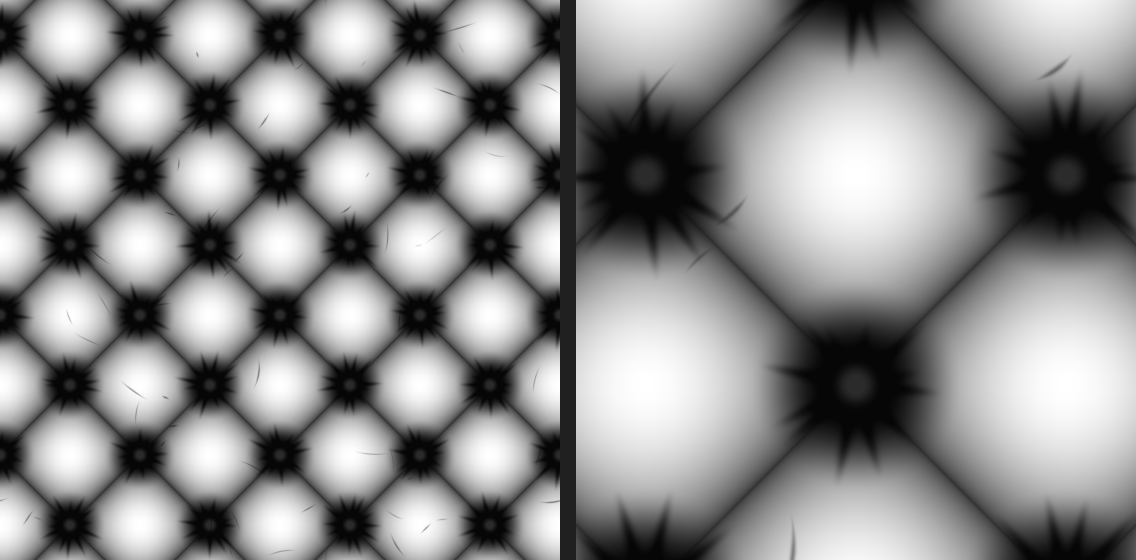
Left: the whole. Right: its middle third, enlarged.
Give the GLSL for this pattern, as a WebGL 2 fragment shader.

```glsl
#version 300 es
precision highp float;
// Tufted upholstery: soft diamond pillows, pleated buttons and fine scratches.

uniform vec2 u_resolution;
out vec4 fragColor;

const float PI = 3.14159265;
const float REPEATS = 4.0;          // repeats across and down, two buttons in each
const float BUTTON_ROW = 0.75;      // height of a button row inside a repeat
const float SEAM_SHADE = 0.19;
const float PILLOW_SHADE = 1.0;
const float PILLOW_ROUNDNESS = 0.62;
const float HOLLOW_INNER = 0.055;   // lengths below are in repeats
const float HOLLOW_OUTER = 0.26;
const int PLEATS = 12;
const float PLEAT_MIN = 0.16;
const float PLEAT_MAX = 0.28;
const float PLEAT_DEPTH = 0.85;
const float BUTTON_RADIUS = 0.062;
const float BUTTON_SHADE = 0.17;
const float DARKEST = 0.025;
const int SCRATCHES = 60;
const float SCRATCH_WIDTH = 0.0017; // in canvas units
const float SCRATCH_DEPTH = 0.42;

float hash(vec2 p) {
    vec3 q = fract(vec3(p.xyx) * vec3(0.1031, 0.1030, 0.0973));
    q += dot(q, q.yzx + 33.33);
    return fract((q.x + q.y) * q.z);
}

// Brightness of a pillow; both diagonals are whole numbers along the seams.
float pillow(vec2 diagonals) {
    vec2 bulge = abs(sin(PI * diagonals));
    float height = pow(bulge.x * bulge.y, PILLOW_ROUNDNESS);
    return mix(SEAM_SHADE, PILLOW_SHADE, height);
}

// Light left by the irregular folds that radiate from one button.
float pleats(vec2 p, float seed) {
    float light = 1.0;
    for (int i = 0; i < PLEATS; i++) {
        vec2 key = vec2(float(i) + 1.0, seed * 91.0 + 7.0);
        float jitter = 0.65 * (hash(key) - 0.5);
        float angle = 2.0 * PI * (float(i) + jitter + seed) / float(PLEATS);
        vec2 dir = vec2(cos(angle), sin(angle));
        float reach = mix(PLEAT_MIN, PLEAT_MAX, hash(key + 31.7));
        float along = dot(p, dir) / reach;
        float across = dir.x * p.y - dir.y * p.x;
        float width = mix(0.022, 0.008, clamp(along, 0.0, 1.0));
        float fold = exp(-across * across / (width * width));
        fold *= smoothstep(0.0, 0.15, along) * (1.0 - smoothstep(0.4, 1.0, along));
        light *= 1.0 - PLEAT_DEPTH * fold;
    }
    return light;
}

// Light left by short curved scratches, wrapped around the canvas.
float scratches(vec2 uv) {
    float light = 1.0;
    float pixel = 0.7 / min(u_resolution.x, u_resolution.y);
    for (int i = 0; i < SCRATCHES; i++) {
        vec2 key = vec2(float(i) + 3.0, 17.0);
        vec2 center = vec2(hash(key), hash(key + 40.3));
        vec2 p = fract(uv - center + 0.5) - 0.5;
        float angle = 2.0 * PI * hash(key + 81.9);
        vec2 dir = vec2(cos(angle), sin(angle));
        float halfLength = mix(0.006, 0.036, hash(key + 123.1));
        float t = dot(p, dir) / halfLength;
        float bend = 0.2 * halfLength * (hash(key + 167.7) * 2.0 - 1.0);
        float offset = dir.x * p.y - dir.y * p.x - bend * t * t;
        float taper = 1.0 - smoothstep(0.1, 1.0, abs(t));
        float strength = mix(0.25, 1.0, hash(key + 211.3));
        float width = max(SCRATCH_WIDTH * strength * (0.4 + 0.6 * taper), pixel);
        float groove = exp(-offset * offset / (width * width));
        light *= 1.0 - SCRATCH_DEPTH * strength * taper * groove;
    }
    return light;
}

void main() {
    vec2 uv = gl_FragCoord.xy / u_resolution;
    vec2 cell = uv * REPEATS;

    // Turn onto the diagonal lattice and find the nearest button.
    vec2 q = cell - vec2(0.0, BUTTON_ROW);
    vec2 diagonals = vec2(q.x + q.y, q.x - q.y);
    vec2 nearest = floor(diagonals + 0.5);
    vec2 button = 0.5 * vec2(nearest.x + nearest.y, nearest.x - nearest.y);
    vec2 p = q - button;
    vec2 id = floor(mod(button, REPEATS) * 2.0 + 0.5);
    float seed = hash(id + 5.0);
    float r = length(p);

    // Cushion, sunken hollow and pleats.
    float shade = pillow(diagonals);
    shade *= smoothstep(HOLLOW_INNER, HOLLOW_OUTER, r);
    shade *= pleats(p, seed);
    shade = max(shade, DARKEST);

    // Softly domed button.
    float dome = 1.0 - smoothstep(0.25 * BUTTON_RADIUS, BUTTON_RADIUS, r);
    shade = mix(shade, BUTTON_SHADE, dome);

    shade *= scratches(uv);
    fragColor = vec4(vec3(shade), 1.0);
}
```
